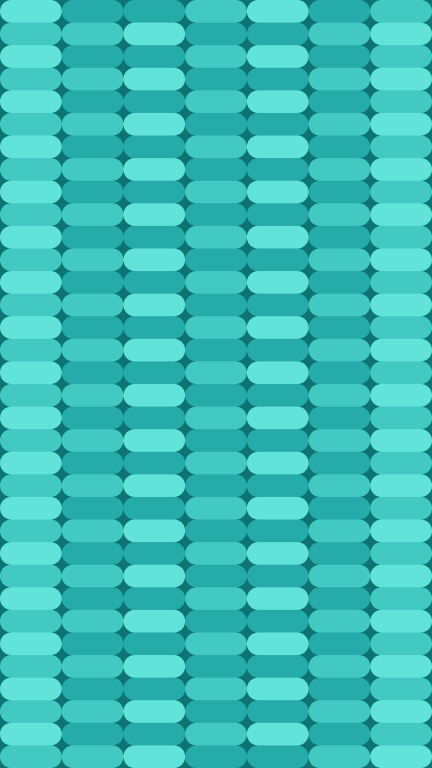
This pattern is drawn by a WebGL 2 fragment shader. Its source:

```glsl
#version 300 es
precision highp float;
// Columns of touching teal pills, two alternating shades per column, on a deep teal ground.

uniform vec2 u_resolution;
out vec4 fragColor;

const vec2 GRID = vec2(7.0, 34.0);  // columns, rows
const vec3 GROUND = vec3(0.05, 0.45, 0.45);
const vec3 SHADES[3] = vec3[3](
    vec3(0.15, 0.67, 0.67),   // dark
    vec3(0.26, 0.79, 0.76),   // mid
    vec3(0.38, 0.89, 0.85));  // light

// Shade of each column on even and odd rows, counted from the top
const int EVEN_ROWS[7] = int[7](2, 0, 0, 1, 2, 0, 1);
const int ODD_ROWS[7] = int[7](1, 1, 2, 0, 0, 1, 2);

// Signed distance to a rounded box centred at the origin
float roundedBox(vec2 p, vec2 halfSize, float radius) {
    vec2 q = abs(p) - halfSize + radius;
    return length(max(q, 0.0)) + min(max(q.x, q.y), 0.0) - radius;
}

// Share of a pixel that lies inside an edge at distance d
float coverage(float d, float pixel) {
    return clamp(0.5 - d / pixel, 0.0, 1.0);
}

vec3 pillColour(vec2 cell) {
    int column = int(clamp(cell.x, 0.0, GRID.x - 1.0));
    float rowFromTop = GRID.y - 1.0 - cell.y;
    bool isOdd = mod(rowFromTop, 2.0) > 0.5;
    return SHADES[isOdd ? ODD_ROWS[column] : EVEN_ROWS[column]];
}

// Adds neighbouring pills by coverage, so shared edges show no seam
vec3 pillPattern(vec2 p, vec2 cellSize, float pixel) {
    vec2 home = floor(p / cellSize);
    vec2 halfSize = 0.5 * cellSize;
    float radius = min(halfSize.x, halfSize.y);
    vec3 colour = vec3(0.0);
    float total = 0.0;
    for (int j = -1; j <= 1; j++) {
        for (int i = -1; i <= 1; i++) {
            vec2 cell = home + vec2(i, j);
            vec2 local = p - (cell + 0.5) * cellSize;
            float share = coverage(roundedBox(local, halfSize, radius), pixel);
            colour += share * pillColour(cell);
            total += share;
        }
    }
    return (colour + GROUND * max(1.0 - total, 0.0)) / max(total, 1.0);
}

void main() {
    // Canvas height is one unit
    vec2 p = gl_FragCoord.xy / u_resolution.y;
    vec2 cellSize = vec2(u_resolution.x / u_resolution.y, 1.0) / GRID;
    fragColor = vec4(pillPattern(p, cellSize, 1.0 / u_resolution.y), 1.0);
}
```
